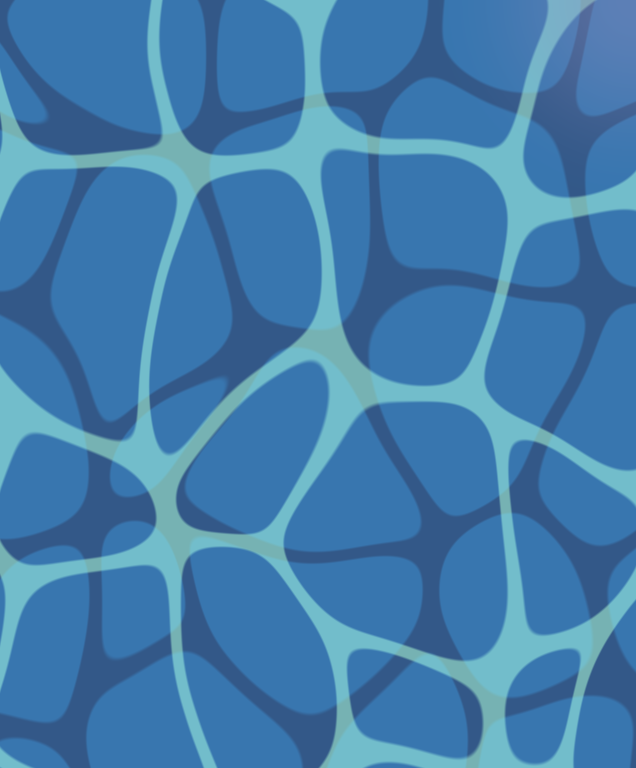
Give the GLSL for this texture, as a Shadertoy shader.

```glsl
// Rippling pool water: a pale web of caustic light over a darker, deeper web.

const vec2  CELLS       = vec2(4.7, 3.9);   // cells per canvas height, across and up
const float JITTER      = 0.74;             // scatter of the cell centres
const float SIZE_SPREAD = 0.46;             // how far cells may shrink into droplets
const float ROUNDNESS   = 13.0;             // lower values give rounder corners
const float WEB_HALF    = 0.034;            // half width of the web strands
const float SOFTNESS    = 0.009;            // edge blur in cell units
const float WARP        = 0.24;             // bending of the strands
const float WARP_SCALE  = 0.95;
const vec2  DEEP_SHIFT  = vec2(37.4, 18.7); // moves the deep web to other cells

const vec3 WATER       = vec3(0.220, 0.463, 0.688);
const vec3 DEEP_WEB    = vec3(0.200, 0.347, 0.535);
const vec3 LIGHT_WEB   = vec3(0.447, 0.742, 0.796);
const vec3 CROSSED_WEB = vec3(0.462, 0.698, 0.701);
const vec3 HAZE        = vec3(0.560, 0.550, 0.750);
const float HAZE_AMOUNT = 0.42;
const float HAZE_RADIUS = 0.26;

vec3 hash3(vec2 p) {
    vec3 q = fract(p.xyx * vec3(0.1031, 0.1030, 0.0973));
    q += dot(q, q.yxz + 33.33);
    return fract((q.xxy + q.yzz) * q.zyx);
}

float gradientDot(vec2 corner, vec2 offset) {
    float angle = 6.2832 * hash3(corner + 71.0).x;
    return dot(vec2(cos(angle), sin(angle)), offset);
}

float gradientNoise(vec2 p) {
    vec2 i = floor(p), f = fract(p);
    vec2 u = f * f * f * (f * (f * 6.0 - 15.0) + 10.0);
    vec2 e = vec2(0.0, 1.0);
    return mix(mix(gradientDot(i, f), gradientDot(i + e.yx, f - e.yx), u.x),
               mix(gradientDot(i + e.xy, f - e.xy), gradientDot(i + e.yy, f - e.yy), u.x), u.y);
}

// Offset to a cell centre (xy) and its size handicap (z)
vec3 cellSeed(vec2 id, vec2 p) {
    vec3 h = hash3(id);
    return vec3(id + 0.5 + JITTER * (h.xy - 0.5) - p, SIZE_SPREAD * h.z * h.z);
}

// Rounded distance to the border of a weighted Voronoi cell
float borderDistance(vec2 p) {
    vec2 base = floor(p), nearestId = base;
    vec3 nearest = vec3(0.0);
    float best = 1e3;
    for (int y = -2; y <= 2; y++)
    for (int x = -2; x <= 2; x++) {
        vec2 id = base + vec2(x, y);
        vec3 s = cellSeed(id, p);
        float power = dot(s.xy, s.xy) + s.z;
        if (power < best) { best = power; nearest = s; nearestId = id; }
    }
    float sum = 0.0;
    for (int y = -2; y <= 2; y++)
    for (int x = -2; x <= 2; x++) {
        if (x == 0 && y == 0) continue;
        vec3 s = cellSeed(nearestId + vec2(x, y), p);
        float gap = max(length(s.xy - nearest.xy), 0.01);
        float edge = (dot(s.xy, s.xy) + s.z - best) / (2.0 * gap);
        sum += exp(-ROUNDNESS * edge);
    }
    return -log(sum) / ROUNDNESS;
}

// 1 on the strands, 0 inside the cells
float web(vec2 p) {
    vec2 q = p * WARP_SCALE;
    p += WARP * vec2(gradientNoise(q), gradientNoise(q + 19.3));
    return 1.0 - smoothstep(-SOFTNESS, SOFTNESS, borderDistance(p) - WEB_HALF);
}

void mainImage(out vec4 fragColor, in vec2 fragCoord) {
    vec2 uv = fragCoord / iResolution.y;
    vec2 p = uv * CELLS + 5.0;

    // Two independent webs, one above the other
    float light = web(p);
    float deep = web(p + DEEP_SHIFT);
    vec3 color = mix(mix(WATER, DEEP_WEB, deep), mix(LIGHT_WEB, CROSSED_WEB, deep), light);

    // Faint haze in the upper right corner
    vec2 corner = vec2(iResolution.x / iResolution.y, 1.0);
    float haze = 1.0 - smoothstep(0.0, HAZE_RADIUS, length(uv - corner));
    color = mix(color, HAZE, HAZE_AMOUNT * haze);

    fragColor = vec4(color, 1.0);
}
```
